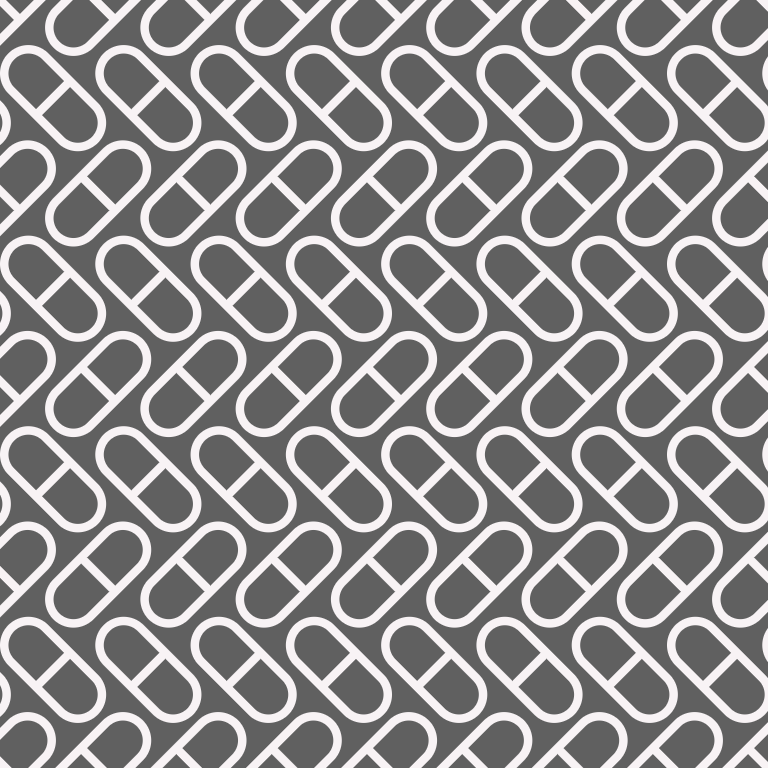
Write a Shadertoy shader that draws this pattern.

```glsl
#define REPEATS 8.06         // cells across and down
#define ROW_SHIFT -0.473     // sideways shift of every other row, in cells
#define HALF_AXIS 0.367      // half the straight part of a capsule
#define RADIUS 0.253         // capsule radius to the middle of its outline
#define HALF_STROKE 0.0445
#define GROUND vec3(0.376, 0.378, 0.378)
#define INK vec3(0.972, 0.952, 0.960)

float segmentDistance(vec2 p, vec2 halfSpan) {
    float t = clamp(dot(p, halfSpan) / dot(halfSpan, halfSpan), -1.0, 1.0);
    return length(p - t * halfSpan);
}

// Distance to the strokes of a capsule: its outline and the bar across it
float capsuleStroke(vec2 p, vec2 axis) {
    vec2 across = vec2(-axis.y, axis.x);
    float outline = abs(segmentDistance(p, axis * HALF_AXIS) - RADIUS);
    float bar = segmentDistance(p, across * RADIUS);
    return min(outline, bar) - HALF_STROKE;
}

// Nearest stroke among the capsules of the surrounding cells
float patternDistance(vec2 p) {
    float nearest = 1e3;
    for (int j = -1; j <= 1; j++) {
        float row = round(p.y) + float(j);
        float odd = mod(row, 2.0);
        float shift = odd * ROW_SHIFT;
        vec2 axis = normalize(vec2(1.0 - 2.0 * odd, 1.0)); // lean flips each row
        for (int i = -1; i <= 1; i++) {
            float column = round(p.x - shift) + float(i);
            vec2 center = vec2(column + shift, row);
            nearest = min(nearest, capsuleStroke(p - center, axis));
        }
    }
    return nearest;
}

void mainImage(out vec4 fragColor, in vec2 fragCoord) {
    // Cell units, with one capsule at the middle of the canvas
    float pixel = REPEATS / iResolution.y;
    vec2 p = (fragCoord - 0.5 * iResolution.xy) * pixel;

    float coverage = clamp(0.5 - patternDistance(p) / pixel, 0.0, 1.0);
    fragColor = vec4(mix(GROUND, INK, coverage), 1.0);
}
```
